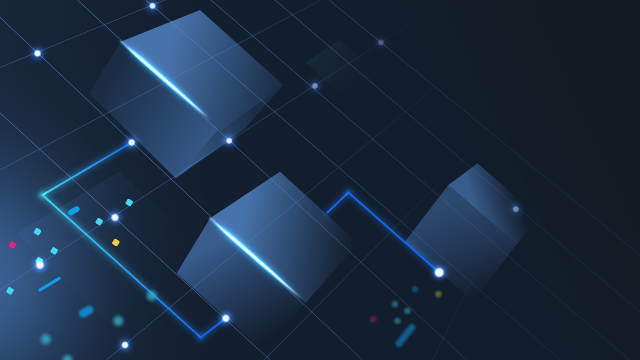
A Shadertoy shader for this background:

```glsl
// Dark blue tech backdrop: glossy cubes on a perspective grid with glowing circuits and sparks.

const float HEIGHT = 432.0; // design units, y measured downward
const vec3 NAVY = vec3(0.066, 0.115, 0.175);
const vec3 STEEL = vec3(0.22, 0.36, 0.55);
const vec3 SKY = vec3(0.28, 0.45, 0.67);
const vec3 ELECTRIC = vec3(0.08, 0.4, 0.95);
const vec3 AZURE = vec3(0.05, 0.62, 0.92);
const vec3 CYAN = vec3(0.25, 0.85, 0.95);

float fill(float d) {
  float aa = 0.5 * HEIGHT / iResolution.y;
  return smoothstep(aa, -aa, d);
}

float along(vec2 p, vec2 a, vec2 b) {
  vec2 e = b - a;
  return clamp(dot(p - a, e) / dot(e, e), 0.0, 1.0);
}

float segment(vec2 p, vec2 a, vec2 b) {
  return length(p - mix(a, b, along(p, a, b)));
}

float halfPlane(vec2 p, vec2 a, vec2 b) {
  vec2 e = normalize(b - a);
  return dot(p - a, vec2(e.y, -e.x));
}

// Clockwise convex quad ab, cd, shaded along an axis
vec3 face(vec3 col, vec2 p, vec4 ab, vec4 cd, vec4 axis, vec4 start, vec4 end) {
  float d = max(max(halfPlane(p, ab.xy, ab.zw), halfPlane(p, ab.zw, cd.xy)),
                max(halfPlane(p, cd.xy, cd.zw), halfPlane(p, cd.zw, ab.xy)));
  vec4 paint = mix(start, end, along(p, axis.xy, axis.zw));
  return mix(col, paint.rgb, paint.a * fill(d));
}

// Bright edge that swells, then tapers off
vec3 glint(vec2 p, vec2 a, vec2 b) {
  float d = segment(p, a, b), t = along(p, a, b);
  float power = smoothstep(0.0, 0.25, t) * smoothstep(1.0, 0.5, t);
  vec3 core = vec3(0.75, 0.9, 1) * exp(-d * d / 3.0) * (0.25 + power);
  return (core + AZURE * 0.5 * exp(-d * d / 30.0) * power) * smoothstep(1.0, 0.85, t);
}

vec3 circuit(vec3 col, vec2 p, vec2 a, vec2 b, vec3 ca, vec3 cb) {
  float d = segment(p, a, b);
  vec3 tint = mix(ca, cb, along(p, a, b));
  col += tint * vec3(0.13, 0.22, 0.19) * exp(-d * d / 28.0);
  return mix(col, tint, fill(d - 1.1));
}

vec3 background(vec2 p) {
  vec3 col = mix(NAVY, vec3(0.07, 0.105, 0.125), smoothstep(340.0, 768.0, p.x - 0.5 * p.y));
  vec2 q = (p - vec2(-15, 335)) / vec2(115, 135);
  return col + STEEL * (0.62 * exp(-dot(q, q)) + 0.11 * exp(-p.x / 150.0));
}

vec3 solids(vec3 col, vec2 p) {
  vec4 bright = vec4(SKY, 1), mid = vec4(STEEL, 1);
  vec4 dim = vec4(NAVY * 1.55, 1), gone = vec4(NAVY, 0.9), clear = vec4(NAVY, 0);
  // Flat ghost panels
  col = face(col, p, vec4(20, 280, 143, 206), vec4(250, 305, 130, 390), vec4(40, 270, 225, 330), vec4(STEEL, 0.4), clear);
  col = face(col, p, vec4(367, 75, 407, 48), vec4(470, 105, 435, 138), vec4(375, 70, 455, 115), vec4(STEEL, 0.16), clear);
  // Upper left cube
  col = face(col, p, vec4(145, 50, 265, 157), vec4(211, 214, 107, 112), vec4(125, 110, 255, 185), dim, mid);
  col = face(col, p, vec4(262, 155, 340, 102), vec4(293, 155, 211, 214), vec4(215, 195, 310, 140), mid, dim);
  col = face(col, p, vec4(145, 50, 240, 12), vec4(340, 102, 265, 157), vec4(200, 70, 335, 105), bright, dim);
  // Central cube
  col = face(col, p, vec4(252, 262, 367, 363), vec4(315, 420, 212, 328), vec4(245, 300, 312, 415), mid, gone);
  col = face(col, p, vec4(252, 262, 336, 206), vec4(430, 292, 367, 363), vec4(290, 275, 425, 298), bright, gone);
  // Right cube
  col = face(col, p, vec4(538, 222, 620, 293), vec4(568, 362, 486, 290), vec4(525, 250, 568, 358), vec4(STEEL, 0.7), gone);
  col = face(col, p, vec4(538, 222, 573, 196), vec4(647, 260, 620, 293), vec4(572, 252, 622, 236), mid, gone);
  return col + glint(p, vec2(145, 50), vec2(255, 146)) + glint(p, vec2(252, 262), vec2(367, 363));
}

vec3 grid(vec3 col, vec2 p) {
  // Each line: falling start on top edge, slope; rising start on left edge, slope
  vec4 lines[7] = vec4[7](vec4(-148, 0.915, 81, 0.41), vec4(-22, 0.945, 204, 0.53),
    vec4(93, 0.925, 348, 0.65), vec4(175, 0.868, 538, 0.83), vec4(253, 0.86, 752, 1.01),
    vec4(330, 0.855, 1486, 2.03), vec4(395, 0.82, 1557, 1.8));
  float fade = mix(0.62, 0.12, smoothstep(150.0, 700.0, p.x));
  float rise = mix(0.7, 0.15, smoothstep(240.0, 530.0, p.x - 0.5 * p.y));
  for (int i = 0; i < 7; i++) {
    vec4 l = lines[i];
    float down = abs(p.y - (p.x - l.x) * l.y) / length(vec2(1, l.y));
    float up = abs(p.y - l.z + p.x * l.w) / length(vec2(1, l.w));
    col = mix(col, vec3(0.36, 0.54, 0.82), fade * max(fill(down - 0.4), rise * fill(up - 0.4)));
  }
  return col;
}

vec3 sparks(vec3 col, vec2 p) {
  vec3 tints[4] = vec3[4](CYAN, AZURE, vec3(0.9, 0.14, 0.5), vec3(0.93, 0.8, 0.25));
  // Cyan ones first, then the other tints in turn
  vec2 crisp[8] = vec2[8](vec2(155, 243), vec2(119, 266), vec2(45, 278), vec2(65, 301),
    vec2(12, 349), vec2(47, 313), vec2(15, 294), vec2(139, 291));
  vec2 soft[10] = vec2[10](vec2(142, 385), vec2(55, 407), vec2(81, 432), vec2(182, 355),
    vec2(474, 365), vec2(489, 373), vec2(477, 385), vec2(498, 347), vec2(448, 383), vec2(526, 353));
  for (int i = 0; i < 8; i++) {
    vec2 q = abs(mat2(0.85, -0.53, 0.53, 0.85) * (p - crisp[i]));
    col = mix(col, tints[i < 6 ? 0 : i - 4], fill(length(max(q - 2.0, 0.0)) - 1.7));
  }
  for (int i = 0; i < 10; i++) {
    float near = i < 4 ? 1.0 : 0.6;
    float blur = smoothstep(9.0 * near + 1.0, 1.0, length(p - soft[i]));
    col = mix(col, tints[max(i - 6, 0)] * 0.87, 0.72 * near * blur);
  }
  // Dashes, sharp then blurred
  float dash = fill(segment(p, vec2(85, 255), vec2(92, 251)) - 3.5);
  dash = max(dash, fill(segment(p, vec2(48, 348), vec2(71, 334)) - 1.8));
  dash = max(dash, 0.75 * smoothstep(8.0, 2.0, segment(p, vec2(100, 376), vec2(107, 372))));
  dash = max(dash, 0.5 * smoothstep(7.0, 1.0, segment(p, vec2(479, 412), vec2(494, 393))));
  return mix(col, AZURE, dash);
}

vec3 nodes(vec3 col, vec2 p) {
  // Position and brightness
  vec3 lamps[12] = vec3[12](vec3(45, 64, 1), vec3(183, 7, 0.9), vec3(158, 171, 1), vec3(275, 169, 0.9),
    vec3(138, 261, 1.1), vec3(48, 318, 1.2), vec3(150, 414, 1), vec3(271, 382, 1.1),
    vec3(527, 327, 1.4), vec3(378, 103, 0.42), vec3(457, 51, 0.22), vec3(619, 251, 0.4));
  for (int i = 0; i < 12; i++) {
    float r = length(p - lamps[i].xy), power = lamps[i].z;
    col += vec3(0.12, 0.28, 0.6) * power * exp(-r * r / 45.0);
    col = mix(col, vec3(0.93, 0.97, 1), min(power, 1.0) * smoothstep(5.0, 2.4, r / max(power, 0.9)));
  }
  return col;
}

void mainImage(out vec4 fragColor, in vec2 fragCoord) {
  vec2 p = vec2(fragCoord.x, iResolution.y - fragCoord.y) * HEIGHT / iResolution.y;
  vec3 col = grid(solids(background(p), p), p);
  vec2 bend = vec2(51, 234), foot = vec2(241, 405), peak = vec2(418, 231);
  col = circuit(col, p, vec2(158, 171), bend, ELECTRIC, CYAN);
  col = circuit(col, p, bend, foot, CYAN, ELECTRIC);
  col = circuit(col, p, foot, vec2(271, 382), ELECTRIC, ELECTRIC);
  col = circuit(col, p, vec2(393, 255), peak, ELECTRIC, ELECTRIC);
  col = circuit(col, p, peak, vec2(527, 327), ELECTRIC, ELECTRIC);
  fragColor = vec4(clamp(nodes(sparks(col, p), p), 0.0, 1.0), 1);
}
```
